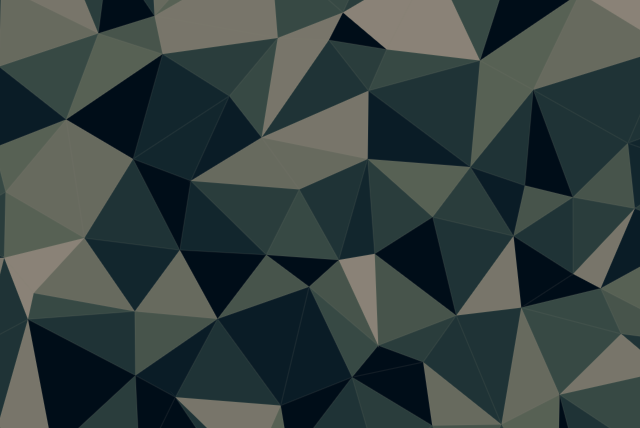
This background is drawn by a Shadertoy shader. Its source:

```glsl
// Low-poly mosaic: a turned grid of jittered points, each quad split along its
// Delaunay diagonal into two flat triangles. Tones come from a dark teal to warm
// taupe ramp, spread evenly by a low-discrepancy sequence plus hashed noise.

const float CELLS_PER_HEIGHT = 5.8;
const float GRID_ANGLE = 0.42;
const float JITTER = 0.82;
const float SEAM_WIDTH = 0.008;   // in grid cells
const float SEAM_STRENGTH = 0.13;
const vec3 SEAM_COLOR = vec3(0.50, 0.49, 0.44);

const vec3 RAMP[11] = vec3[11](
    vec3(0.000, 0.050, 0.095), vec3(0.040, 0.110, 0.150),
    vec3(0.070, 0.150, 0.178), vec3(0.120, 0.200, 0.210),
    vec3(0.165, 0.240, 0.235), vec3(0.215, 0.287, 0.268),
    vec3(0.278, 0.330, 0.295), vec3(0.342, 0.380, 0.330),
    vec3(0.405, 0.415, 0.370), vec3(0.470, 0.460, 0.415),
    vec3(0.540, 0.510, 0.465));

// Integer hash of a cell and a channel, giving two values in 0..1
vec2 hash2(ivec2 cell, int channel) {
    uvec3 v = uvec3(cell.x + 512, cell.y + 512, channel + 7);
    v = v * 1664525u + 1013904223u;
    v.x += v.y * v.z; v.y += v.z * v.x; v.z += v.x * v.y;
    v ^= v >> 16u;
    v.x += v.y * v.z; v.y += v.z * v.x; v.z += v.x * v.y;
    return vec2(v.xy >> 8u) / 16777216.0;
}

float cross2(vec2 a, vec2 b) { return a.x * b.y - a.y * b.x; }

// Each point stays in its own cell, so the quads never overlap
vec2 meshPoint(ivec2 cell) {
    return vec2(cell) + 0.5 + JITTER * (hash2(cell, 0) - 0.5);
}

vec3 facetColor(ivec2 cell, int side) {
    float spread = dot(vec2(cell), vec2(0.7549, 0.5698)) + 0.38 * float(side);
    float tone = fract(spread + 0.5 * hash2(cell, 1 + side).x);
    return RAMP[int(tone * 10.5)];
}

// True when diagonal a-c is the Delaunay choice for quad a, b, c, d
bool splitsAlongAC(vec2 a, vec2 b, vec2 c, vec2 d) {
    vec2 ba = a - b, bc = c - b, da = a - d, dc = c - d;
    return cross2(bc, ba) * dot(da, dc) + dot(bc, ba) * cross2(da, dc) > 0.0;
}

// Signed distance to the line a-b, positive on its right
float edgeDistance(vec2 p, vec2 a, vec2 b) {
    vec2 edge = b - a;
    return cross2(p - a, edge) / length(edge);
}

// Negative inside a counter-clockwise triangle
float triangleDistance(vec2 p, vec2 a, vec2 b, vec2 c) {
    return max(edgeDistance(p, a, b),
               max(edgeDistance(p, b, c), edgeDistance(p, c, a)));
}

// Adds one facet's covered colour and keeps the nearest seam distance
void addFacet(float dist, vec3 color, float pixel, inout vec4 sum, inout float seam) {
    float coverage = clamp(0.5 - dist / pixel, 0.0, 1.0);
    sum += coverage * vec4(color, 1.0);
    seam = min(seam, abs(dist));
}

void addQuad(vec2 p, ivec2 cell, float pixel, inout vec4 sum, inout float seam) {
    vec2 a = meshPoint(cell);
    vec2 b = meshPoint(cell + ivec2(1, 0));
    vec2 c = meshPoint(cell + ivec2(1, 1));
    vec2 d = meshPoint(cell + ivec2(0, 1));
    bool alongAC = splitsAlongAC(a, b, c, d);
    float first = alongAC ? triangleDistance(p, a, b, c) : triangleDistance(p, a, b, d);
    float second = alongAC ? triangleDistance(p, a, c, d) : triangleDistance(p, b, c, d);
    addFacet(first, facetColor(cell, 0), pixel, sum, seam);
    addFacet(second, facetColor(cell, 1), pixel, sum, seam);
}

void mainImage(out vec4 fragColor, in vec2 fragCoord) {
    // Turned grid coordinates, centred on the canvas
    vec2 uv = (fragCoord - 0.5 * iResolution.xy) / iResolution.y;
    float co = cos(GRID_ANGLE), si = sin(GRID_ANGLE);
    vec2 p = mat2(co, si, -si, co) * uv * CELLS_PER_HEIGHT + vec2(0.3, 0.7);
    float pixel = CELLS_PER_HEIGHT / iResolution.y;

    // Only four quads can reach into a cell
    ivec2 home = ivec2(floor(p));
    vec4 sum = vec4(0.0);
    float seam = 1.0;
    for (int j = -1; j <= 0; j++)
        for (int i = -1; i <= 0; i++)
            addQuad(p, home + ivec2(i, j), pixel, sum, seam);
    vec3 color = sum.rgb / max(sum.a, 0.001);

    // Faint pale seams between the facets
    float line = clamp(0.5 + (SEAM_WIDTH - seam) / pixel, 0.0, 1.0);
    fragColor = vec4(mix(color, SEAM_COLOR, SEAM_STRENGTH * line), 1.0);
}
```
